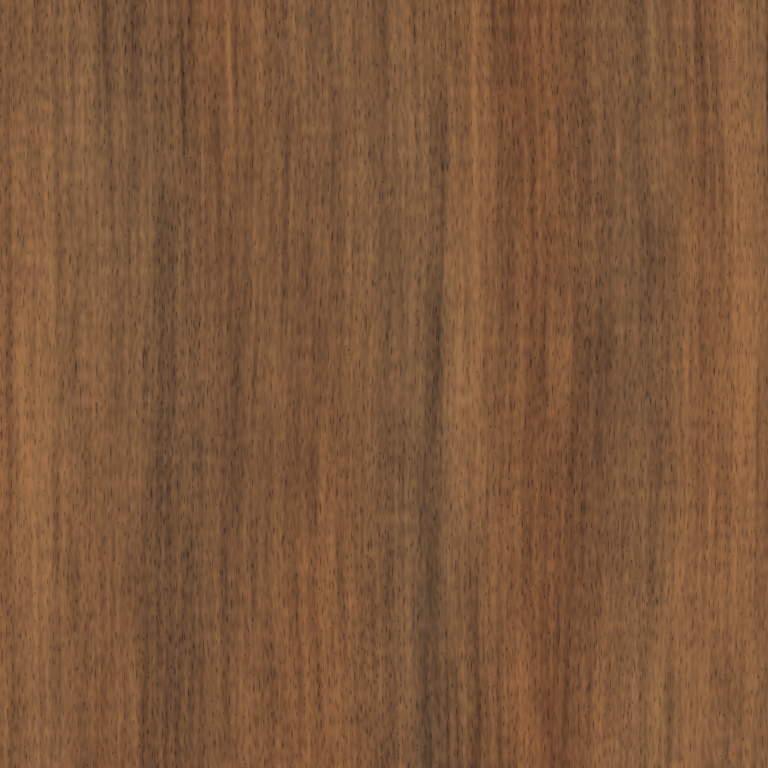
Give the GLSL for this texture, as a Shadertoy shader.

```glsl
#define DARK_WOOD vec3(0.345, 0.235, 0.168)
#define LIGHT_WOOD vec3(0.590, 0.412, 0.268)
#define RED_SHIFT vec3(0.035, -0.016, -0.030)
#define BASE_TONE 0.61
#define BAND_CONTRAST 1.0
#define FIBRE_CONTRAST 0.36
#define GRAIN_CONTRAST 0.36
#define STREAK_DEPTH 0.38
#define PORE_DEPTH 0.50
#define PORE_WIDTH 0.0010
#define WAVER 0.012

float hash(vec2 p) {
    vec3 q = fract(p.xyx * 0.1031);
    q += dot(q, q.yzx + 33.33);
    return fract((q.x + q.y) * q.z);
}

float cornerSlope(vec2 cell, vec2 offset) {
    float angle = 6.28318 * hash(cell);
    return dot(vec2(cos(angle), sin(angle)), offset);
}

// Gradient noise, roughly -0.7 to 0.7
float noise(vec2 p) {
    vec2 i = floor(p), f = fract(p);
    vec2 u = f * f * f * (f * (f * 6.0 - 15.0) + 10.0);
    vec2 e = vec2(0.0, 1.0);
    float low = mix(cornerSlope(i, f), cornerSlope(i + e.yx, f - e.yx), u.x);
    float high = mix(cornerSlope(i + e, f - e), cornerSlope(i + 1.0, f - 1.0), u.x);
    return mix(low, high, u.y);
}

// Broad to narrow colour bands along the trunk
float bands(vec2 p) {
    float sum = 0.0, amplitude = 0.46;
    vec2 frequency = vec2(5.3, 0.55);
    for (int i = 0; i < 4; i++) {
        sum += amplitude * noise(p * frequency + float(i) * vec2(17.3, 9.7) + 3.4);
        frequency *= vec2(2.5, 1.6);
        amplitude *= 0.83;
    }
    return sum;
}

// Long thin dark lines, gathered in a few places
float streaks(vec2 p) {
    float line = smoothstep(0.20, 0.50, noise(p * vec2(75.0, 3.0) + 41.7));
    float place = smoothstep(-0.05, 0.35, noise(p * vec2(7.0, 1.1) + 63.2));
    return line * place;
}

// Short tapered dashes, one at most per staggered cell
float pores(vec2 p, vec2 cells, float seed, float pixel) {
    vec2 g = p * cells;
    float column = floor(g.x);
    g.y += hash(vec2(column, seed)) * 20.0;
    vec2 id = vec2(column, floor(g.y)) + seed;
    vec2 centre = vec2(mix(0.3, 0.7, hash(id + 5.1)), mix(0.45, 0.55, hash(id + 8.3)));
    vec2 d = abs(fract(g) - centre) / cells;
    float halfLength = mix(0.10, 0.40, hash(id + 2.7)) / cells.y;
    float along = d.y / halfLength;
    float halfWidth = PORE_WIDTH * mix(0.6, 1.1, hash(id + 6.9)) * (1.0 - along * along);
    float cover = clamp((halfWidth - d.x) / pixel + 0.5, 0.0, 1.0);
    cover *= clamp(2.0 * halfWidth / pixel, 0.0, 1.0);
    float density = 0.45 + 0.7 * noise(p * vec2(11.0, 1.5) + seed);
    return cover * step(hash(id + 1.9), density) * mix(0.5, 1.0, hash(id + 4.4));
}

void mainImage(out vec4 fragColor, in vec2 fragCoord) {
    float pixel = 1.0 / iResolution.y;
    vec2 uv = fragCoord * pixel;

    // Gentle sideways wander of the fibres
    vec2 p = uv;
    p.x += WAVER * noise(uv * vec2(2.5, 1.7) + 11.3);
    p.x += 0.0015 * noise(uv * vec2(14.0, 11.0) + 27.6);

    // Tone from bands, fibres, grain and faint cross figure
    float tone = BASE_TONE + BAND_CONTRAST * bands(p);
    tone += FIBRE_CONTRAST * noise(p * vec2(130.0, 7.0) + 5.8);
    tone += GRAIN_CONTRAST * noise(p * vec2(250.0, 65.0) + 19.4);
    tone += 0.12 * noise(p * vec2(16.0, 55.0) + 33.1);
    tone -= STREAK_DEPTH * streaks(p);

    // Pores in two sizes
    float pore = pores(p, vec2(150.0, 38.0), 13.0, pixel);
    pore = max(pore, pores(p + 0.37, vec2(165.0, 56.0), 71.0, pixel));
    tone -= PORE_DEPTH * pore;

    // Wood colour with redder and greyer zones
    vec3 wood = mix(DARK_WOOD, LIGHT_WOOD, clamp(tone, -0.35, 1.15));
    wood += RED_SHIFT * noise(p * vec2(6.5, 0.8) + 52.9);
    fragColor = vec4(wood, 1.0);
}
```
